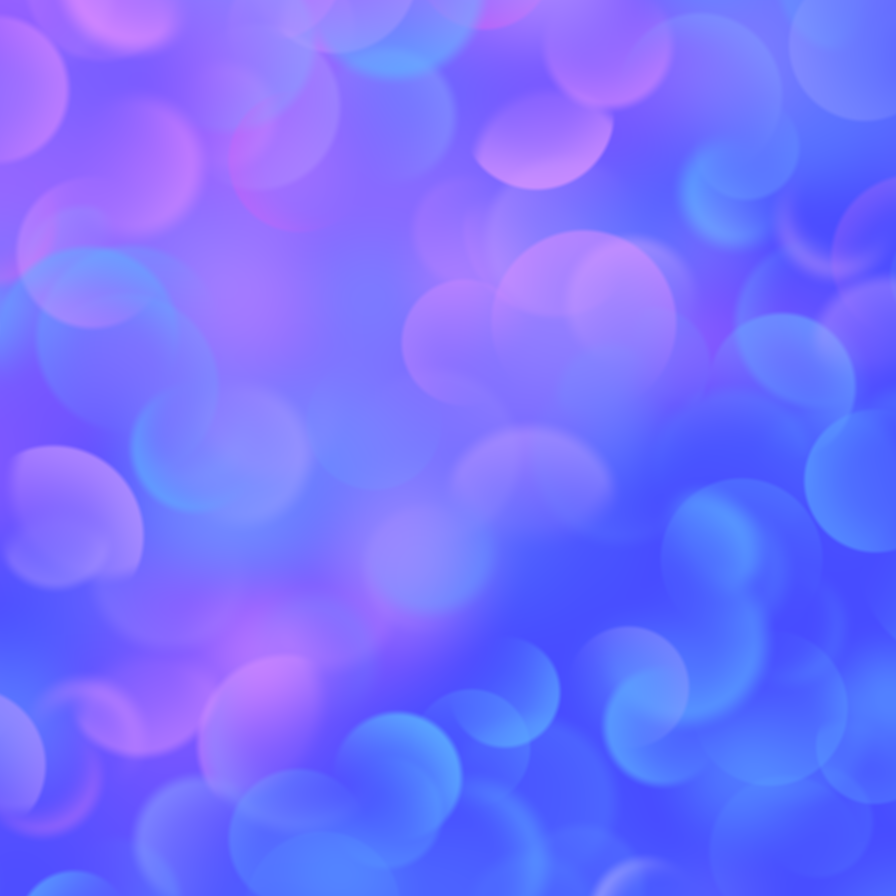
This background is drawn by a three.js fragment shader. Its source:

```glsl
#define DISC_COUNT 150
#define RADIUS_MIN 0.058
#define RADIUS_MAX 0.105
#define EDGE_SHARP 0.003
#define EDGE_SOFT 0.018
#define OPACITY_MIN 0.14
#define OPACITY_MAX 0.85
#define DEEP_BLUE vec3(0.28, 0.30, 1.0)
#define VIOLET vec3(0.63, 0.37, 1.0)
#define SKY vec3(0.36, 0.69, 1.0)
#define PINK vec3(0.90, 0.56, 1.0)
#define MAGENTA vec3(0.82, 0.34, 0.96)

varying vec2 vUv;

float hash(vec2 p) {
  return fract(sin(dot(p, vec2(127.1, 311.7))) * 43758.5453);
}

float noise(vec2 p) {
  vec2 cell = floor(p);
  vec2 f = fract(p);
  f = f * f * (3.0 - 2.0 * f);
  float low = mix(hash(cell), hash(cell + vec2(1.0, 0.0)), f.x);
  float high = mix(hash(cell + vec2(0.0, 1.0)), hash(cell + 1.0), f.x);
  return mix(low, high, f.y);
}

// 0 in the blue regions, 1 in the violet ones, warmest at the upper left
float warmth(vec2 p) {
  float slope = dot(p - 0.5, vec2(-0.6, 0.45));
  float drift = noise(p * 3.2 + 4.0) * 0.6 + noise(p * 6.5 + 17.0) * 0.4 - 0.5;
  return smoothstep(0.1, 0.9, 0.38 + slope + drift);
}

// 1 inside a circle, falling to 0 over the edge width
float disc(vec2 p, float radius, float edge) {
  return 1.0 - smoothstep(-edge, edge, length(p) - radius);
}

void main() {
  // Blue to violet ground with a pale blue haze
  vec3 color = mix(DEEP_BLUE, VIOLET, warmth(vUv));
  color = mix(color, SKY, 0.35 * smoothstep(0.45, 0.95, noise(vUv * 4.5 + 31.0)));

  for (int i = 0; i < DISC_COUNT; i++) {
    float id = float(i) + 1.0;
    float tone = hash(vec2(id, 1.0));
    float blur = hash(vec2(id, 2.0));
    float strength = hash(vec2(id, 3.0));
    float shape = hash(vec2(id, 4.0));
    float angle = 6.2832 * hash(vec2(id, 5.0));

    // Evenly spread centres with some jitter, reaching past the canvas
    vec2 jitter = vec2(hash(vec2(id, 6.0)), hash(vec2(id, 7.0))) - 0.5;
    vec2 center = fract(id * vec2(0.7549, 0.5698)) * 1.2 - 0.1 + jitter * 0.14;
    float radius = mix(RADIUS_MIN, RADIUS_MAX, hash(vec2(id, 8.0)));
    float edge = mix(EDGE_SHARP, EDGE_SOFT, blur * blur);
    vec2 facing = vec2(cos(angle), sin(angle));
    vec2 q = vUv - center;

    // Light gathers on one side and towards the rim
    float side = smoothstep(-0.9, 1.0, dot(q, facing) / radius);
    float rim = mix(0.7, 1.0, smoothstep(0.3, 1.0, length(q) / radius));
    float light = disc(q, radius, edge) * side * rim;

    // Some become lenses, some plain glows, some crescents
    if (shape < 0.18) {
      light *= disc(q - facing * radius * 0.75, radius, edge + radius * 0.08);
    } else if (shape < 0.36) {
      light = 0.7 * disc(q, radius * 0.7, radius * 0.65);
    } else if (shape > 0.8) {
      light *= 1.0 - disc(q + facing * radius * 0.35, radius, radius * 0.35);
    }

    // Tints follow the region around them, with cool discs everywhere
    float warm = smoothstep(0.38, 0.78, warmth(center) * 0.45 + tone * 0.6);
    vec3 tint = mix(SKY, PINK, warm);
    tint = mix(tint, MAGENTA, step(0.9, shape) * warm);
    float opacity = mix(OPACITY_MIN, OPACITY_MAX, pow(strength, 1.7));
    color = mix(color, tint, light * opacity);
  }

  gl_FragColor = vec4(color, 1.0);
}
```
